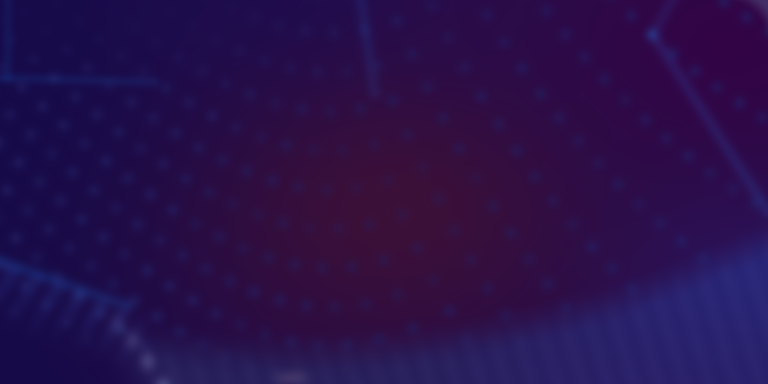
A Shadertoy shader for this background:

```glsl
// A dim indigo and plum backdrop: broad colour glows, a sheared and bent
// lattice of soft dots, a blue wave along the bottom and faint blurred lines.
// Space is measured in canvas heights, with y pointing up.

float hash(vec2 cell) {
    vec3 q = fract(cell.xyx * vec3(0.1031, 0.1030, 0.0973));
    q += dot(q, q.yzx + 33.33);
    return fract((q.x + q.y) * q.z);
}

// Gaussian spot with separate horizontal and vertical radii
float glow(vec2 p, vec2 center, vec2 radius) {
    vec2 d = (p - center) / radius;
    return exp(-dot(d, d));
}

// Blurred line segment from a to b
float softLine(vec2 p, vec2 a, vec2 b, float width) {
    vec2 pa = p - a, ba = b - a;
    float d = length(pa - ba * clamp(dot(pa, ba) / dot(ba, ba), 0.0, 1.0)) / width;
    return exp(-d * d);
}

// Lattice with slanted columns and sagging rows; spots stay round on the canvas
float dotLattice(vec2 p) {
    float down = 1.0 - p.y, d = p.x - 0.86, k = 1.0 + 0.8 * abs(d);
    float slope = 1.2 * (2.0 * d + 0.8 * d * abs(d)) / (k * k);
    vec2 pitch = vec2(0.0755, 0.102);
    vec2 grid = vec2(p.x + 0.42 * down, down + 1.2 * d * d / k - 0.494) / pitch;
    vec2 cell = floor(grid + 0.5);
    vec2 local = (grid - cell) * pitch;
    float dx = (local.x - 0.42 * local.y) / (1.0 - 0.42 * slope);
    vec2 offset = vec2(dx, local.y - slope * dx);
    return exp(-dot(offset, offset) / 0.00032) * (0.7 + 0.5 * hash(cell + 40.0));
}

void mainImage(out vec4 fragColor, in vec2 fragCoord) {
    vec2 p = fragCoord / iResolution.y;

    // Base: indigo at the left, violet at the right
    vec3 color = mix(vec3(0.085, 0.04, 0.285), vec3(0.165, 0.045, 0.285),
                     smoothstep(0.1, 1.1, p.x));
    color = mix(color, vec3(0.11, 0.05, 0.31), 0.7 * glow(p, vec2(0.65, 1.0), vec2(0.45, 0.22)));
    color = mix(color, vec3(0.20, 0.01, 0.27), 0.85 * glow(p, vec2(1.9, 0.88), vec2(0.4, 0.3)));
    color = mix(color, vec3(0.18, 0.045, 0.24), 0.8 * glow(p, vec2(0.95, 0.35), vec2(0.6, 0.4)));
    color = mix(color, vec3(0.24, 0.065, 0.215), 0.9 * glow(p, vec2(1.03, 0.45), vec2(0.38, 0.27)));

    // Dots, fading in the upper left, the lower left and the warm center
    float dotFade = 1.0 - 0.95 * glow(p, vec2(0.3, 1.05), vec2(0.6, 0.24));
    dotFade *= 1.0 - 0.45 * glow(p, vec2(1.0, 0.45), vec2(0.45, 0.35));
    dotFade *= smoothstep(0.05, 0.2, p.y + 0.35 * p.x - 0.08);
    color = mix(color, vec3(0.14, 0.13, 0.40), 0.45 * dotFade * dotLattice(p));

    // Blue wave rising to the right, with faint upright ribs
    float crest = 0.083 + 0.19 * (p.x - 0.75) * (p.x - 0.75);
    float wave = smoothstep(0.06, -0.07, p.y - crest)
               * smoothstep(0.28, 0.48, p.x + 0.35 * p.y);
    float rib = 0.5 + 0.5 * cos(6.28318 * (p.x + 0.3 * p.y) / 0.066);
    vec3 waveColor = mix(vec3(0.15, 0.13, 0.36), vec3(0.155, 0.13, 0.42),
                         smoothstep(0.8, 1.8, p.x));
    color = mix(color, waveColor + 0.015 * rib, 0.88 * wave);
    color += vec3(0.0, 0.025, 0.06) * glow(p, vec2(2.0, 0.3), vec2(0.4, 0.2));

    // Slanted ribs below the ridge at the lower left
    float leftRib = 0.5 + 0.5 * cos(6.28318 * (p.x - 0.6 * p.y) / 0.07);
    float ridge = 0.33 - 0.39 * p.x;
    float underRidge = smoothstep(0.02, -0.03, p.y - ridge)
                     * smoothstep(-0.2, -0.02, p.y - ridge) * smoothstep(0.42, 0.3, p.x);
    color += vec3(0.02, 0.05, 0.08) * underRidge * (0.3 + 0.7 * leftRib);

    // Faint blurred lines
    float lines = 0.8 * softLine(p, vec2(0.0, 0.32), vec2(0.33, 0.205), 0.018);
    lines += 0.6 * softLine(p, vec2(0.0, 0.797), vec2(0.40, 0.787), 0.014);
    lines += 0.5 * softLine(p, vec2(0.02, 1.0), vec2(0.02, 0.8), 0.014);
    lines += 0.6 * softLine(p, vec2(0.94, 1.0), vec2(0.975, 0.76), 0.018);
    lines += 0.8 * softLine(p, vec2(1.70, 0.91), vec2(2.0, 0.45), 0.018);
    lines += 0.6 * softLine(p, vec2(1.70, 0.91), vec2(1.75, 1.0), 0.018);
    color += vec3(0.0, 0.075, 0.11) * lines;

    // Pale beads down the end of the ridge
    for (int i = 0; i < 4; i++) {
        float t = float(i);
        vec2 bead = vec2(0.305 + 0.04 * t, 0.155 - 0.036 * t - 0.006 * t * t);
        color += vec3(0.10, 0.12, 0.11) * (0.5 + 0.28 * t) * glow(p, bead, vec2(0.022, 0.025));
    }
    color += vec3(0.10, 0.08, 0.05) * glow(p, vec2(0.76, 0.015), vec2(0.04, 0.02));

    // Pale rounded corner at the upper right
    float corner = length(p - vec2(1.88, 0.88));
    color = mix(color, vec3(0.30, 0.25, 0.45),
                0.7 * smoothstep(0.115, 0.16, corner) * step(1.88, p.x) * step(0.88, p.y));

    fragColor = vec4(color, 1.0);
}
```
